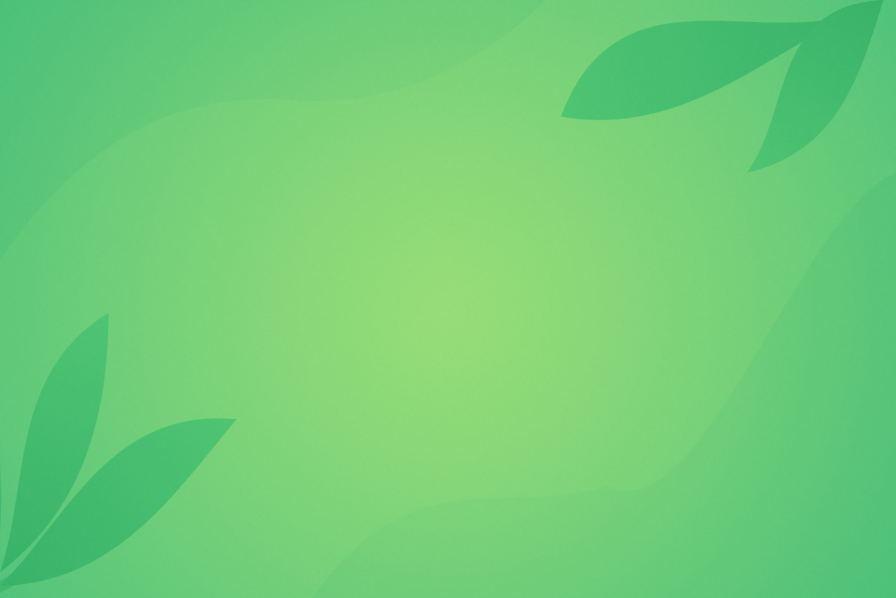
Reproduce this background procedurally as a Shadertoy shader.

```glsl
// Soft green backdrop: a radial glow, two wavy corner bands and leaf sprigs.
// Bands and leaf outlines are cubic Bernstein curves over an axis; each leaf
// has its own axis from base to tip. Units: canvas height = 1, width = 1.5.

const vec2 GLOW_CENTER = vec2(0.75, 0.485);
const vec3 GLOW_COLOR = vec3(0.590, 0.865, 0.470);
const vec3 RIM_COLOR  = vec3(0.320, 0.765, 0.480);
const vec3 BAND_COLOR = vec3(0.240, 0.720, 0.460);
const vec3 LEAF_DARK  = vec3(0.220, 0.700, 0.415);
const vec3 LEAF_LIGHT = vec3(0.310, 0.770, 0.450);

float hash(vec2 p) {
    return fract(sin(dot(p, vec2(12.9898, 78.233))) * 43758.5453);
}

// Cubic curve height for four evenly spaced controls
float bernstein(float u, vec4 k) {
    float v = 1.0 - u;
    return dot(k, vec4(v * v * v, 3.0 * u * v * v, 3.0 * u * u * v, u * u * u));
}

// Two cubic pieces joined at knots.y
float wave(float x, vec3 knots, vec4 first, vec4 second) {
    return x < knots.y
        ? bernstein((x - knots.x) / (knots.y - knots.x), first)
        : bernstein((x - knots.y) / (knots.z - knots.y), second);
}

float coverage(float d, float width) {
    return clamp(0.5 + d / width, 0.0, 1.0);
}

// Paints a leaf; left and right hold the bulges of its sides, as part of length
vec3 paintLeaf(vec3 color, vec2 p, vec2 base, vec2 tip,
               vec2 left, vec2 right, float pixel) {
    vec2 axis = tip - base;
    float len = length(axis);
    vec2 dir = axis / len;
    vec2 q = vec2(dot(p - base, dir), dot(p - base, vec2(-dir.y, dir.x))) / len;
    float u = clamp(q.x, 0.0, 1.0);
    float upper = bernstein(u, vec4(0.0, left, 0.0));
    float lower = bernstein(u, vec4(0.0, right, 0.0));
    float d = min(min(upper - q.y, q.y - lower), min(q.x, 1.0 - q.x));
    return mix(color, mix(LEAF_DARK, LEAF_LIGHT, u), coverage(d * len, pixel));
}

void mainImage(out vec4 fragColor, in vec2 fragCoord) {
    vec2 p = fragCoord / iResolution.xy * vec2(1.5, 1.0);
    float pixel = 1.3 / iResolution.y;

    // Radial glow
    float r = length(p - GLOW_CENTER);
    vec3 color = mix(GLOW_COLOR, RIM_COLOR, min(pow(r / 0.9, 1.2), 1.1));

    // Wavy bands in the upper left and lower right
    float high = p.y - wave(p.x, vec3(0.0, 0.469, 0.914),
                            vec4(0.566, 0.790, 0.838, 0.834),
                            vec4(0.834, 0.819, 0.858, 1.0));
    float low = wave(p.x, vec3(0.523, 1.016, 1.5),
                     vec4(0.0, 0.238, 0.134, 0.1875),
                     vec4(0.1875, 0.107, 0.648, 0.711)) - p.y;
    float band = max(coverage(high, fwidth(high) + 1e-5),
                     coverage(low, fwidth(low) + 1e-5));
    color = mix(color, BAND_COLOR, band * mix(0.08, 0.24, smoothstep(0.3, 0.85, r)));

    // Lower left sprig: stem, edge sliver, two leaves
    color = paintLeaf(color, p, vec2(-0.05, -0.01), vec2(0.1, 0.075),
                      vec2(0.09, 0.05), vec2(-0.09, -0.05), pixel);
    color = paintLeaf(color, p, vec2(-0.005, 0.06), vec2(-0.012, 0.31),
                      vec2(0.0), vec2(-0.05, -0.06), pixel);
    color = paintLeaf(color, p, vec2(0.0, 0.043), vec2(0.182, 0.477),
                      vec2(0.025, 0.243), vec2(-0.19, -0.135), pixel);
    color = paintLeaf(color, p, vec2(0.0, 0.020), vec2(0.396, 0.299),
                      vec2(0.06, 0.283), vec2(-0.22, -0.09), pixel);

    // Upper right sprig
    color = paintLeaf(color, p, vec2(1.465, 0.994), vec2(0.939, 0.805),
                      vec2(0.02, 0.19), vec2(0.061, -0.394), pixel);
    color = paintLeaf(color, p, vec2(1.479, 1.0), vec2(1.25, 0.711),
                      vec2(0.128, 0.267), vec2(-0.386, -0.008), pixel);

    // Faint grain
    color += (hash(floor(p * 342.0)) - 0.5) * 0.008;
    fragColor = vec4(color, 1.0);
}
```
